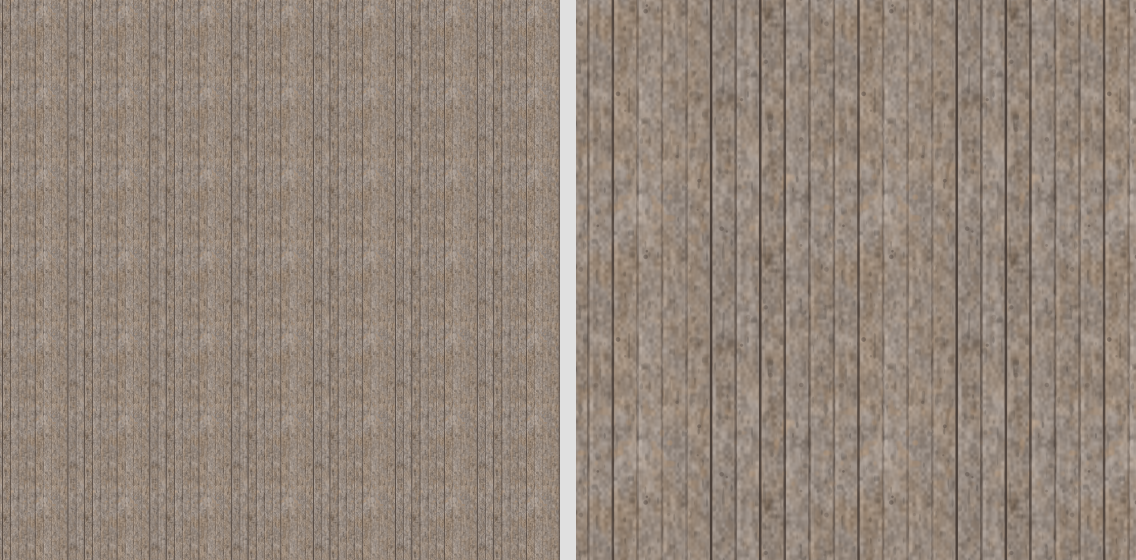
Left: the whole. Right: its middle third, enlarged.
A WebGL 2 fragment shader for this texture:

```glsl
#version 300 es
precision highp float;

#define TILES 6.84
#define PLANKS 10.0
#define SEAM_OFFSET 0.30
#define SEAM_WIDTH 0.10
#define GRAIN_AMOUNT 0.20
#define BLOTCH_AMOUNT 0.13
#define PLANK_AMOUNT 0.022
#define KNOT_SIZE 0.010
#define WARM_WOOD vec3(0.602, 0.530, 0.462)
#define GREY_WOOD vec3(0.587, 0.542, 0.508)
#define SEAM_COLOR vec3(0.28, 0.235, 0.21)
#define OCHRE vec3(0.70, 0.57, 0.44)

uniform vec2 u_resolution;
out vec4 fragColor;

// One value per plank of the tile: seam depth at its left, lightness, greyness
const float SEAM_DEPTH[10] = float[10](0.9, 0.75, 0.45, 0.45, 0.8, 0.3, 0.35, 0.3, 0.95, 0.55);
const float LIGHTNESS[10] = float[10](-0.5, 0.4, -0.4, 0.0, 0.2, 0.5, 0.1, -0.3, -0.2, 0.5);
const float GREYNESS[10] = float[10](0.5, 0.75, 0.5, 0.6, 0.4, 0.75, 0.7, 0.45, 0.6, 0.75);

float hash(vec2 p) {
    return fract(sin(dot(p, vec2(127.1, 311.7))) * 43758.5453);
}

// Value noise over the unit tile that wraps after "cells" lattice steps
float tileNoise(vec2 tile, vec2 cells, float seed) {
    vec2 p = tile * cells;
    vec2 f = fract(p);
    vec2 a = mod(floor(p), cells);
    vec2 b = mod(a + 1.0, cells);
    f = f * f * (3.0 - 2.0 * f);
    float low = mix(hash(a + seed), hash(vec2(b.x, a.y) + seed), f.x);
    float high = mix(hash(vec2(a.x, b.y) + seed), hash(b + seed), f.x);
    return mix(low, high, f.y);
}

// Share of a pixel covered by a line of the given width
float lineCoverage(float d, float width, float pixel) {
    float right = min(d + 0.5 * pixel, 0.5 * width);
    float left = max(d - 0.5 * pixel, -0.5 * width);
    return clamp((right - left) / pixel, 0.0, 1.0);
}

// Small knots and nail heads scattered along one plank
float knots(vec2 local, float plank, float pixel) {
    float mask = 0.0;
    for (float i = 0.0; i < 2.0; i++) {
        float x = mix(0.2, 0.8, hash(vec2(plank, i + 3.0)));
        float y = hash(vec2(plank, i + 17.0));
        vec2 d = vec2((local.x - x) / PLANKS, fract(local.y - y + 0.5) - 0.5);
        float radius = KNOT_SIZE * mix(0.4, 1.0, hash(vec2(i, plank + 29.0)));
        float strength = mix(0.3, 1.0, hash(vec2(plank + 7.0, i)));
        float edge = max(0.6 * pixel, 0.003);
        mask = max(mask, strength * (1.0 - smoothstep(radius - edge, radius + edge, length(d))));
    }
    return mask;
}

void main() {
    vec2 uv = gl_FragCoord.xy / u_resolution;
    vec2 pixel = TILES / u_resolution;

    // Square tile measured from the top left, split into upright planks
    vec2 tile = fract(vec2(uv.x, 1.0 - uv.y) * TILES - vec2(SEAM_OFFSET / PLANKS, 0.0));
    float across = tile.x * PLANKS;
    float plank = min(floor(across), PLANKS - 1.0);
    vec2 local = vec2(across - plank, tile.y);
    int index = int(plank);

    // Streaked grain, shifted along each plank, with fine speckle
    vec2 shifted = vec2(tile.x, fract(tile.y + hash(vec2(plank, 5.0))));
    float grain = 0.45 * tileNoise(shifted, vec2(70.0, 16.0), 11.0)
                + 0.55 * tileNoise(shifted, vec2(80.0, 64.0), 23.0);

    // Weathering in small patches, busiest and palest in one band of the tile
    float blotch = 0.20 * tileNoise(tile, vec2(6.0, 9.0), 37.0)
                 + 0.40 * tileNoise(tile, vec2(20.0, 22.0), 41.0)
                 + 0.40 * tileNoise(tile, vec2(40.0, 34.0), 47.0);
    float band = pow(0.5 + 0.5 * cos(6.28319 * (tile.y - 0.1)), 4.0);

    // Wood colour: warm to grey by plank and by patch
    float tint = 0.5 * tileNoise(tile, vec2(9.0, 8.0), 53.0)
               + 0.5 * tileNoise(shifted, vec2(36.0, 20.0), 59.0);
    float grey = clamp(GREYNESS[index] + 1.8 * (tint - 0.5) + 0.25 * (band - 0.27), 0.0, 1.0);
    vec3 color = mix(WARM_WOOD, GREY_WOOD, grey);
    color += GRAIN_AMOUNT * (grain - 0.5);
    color += BLOTCH_AMOUNT * (1.0 + 0.5 * band) * (blotch - 0.5);
    color += PLANK_AMOUNT * LIGHTNESS[index] + 0.02 * (band - 0.27);

    // Sparse dark cracks and ochre scuffs
    float crack = smoothstep(0.76, 0.95, tileNoise(shifted, vec2(60.0, 24.0), 67.0));
    color *= 1.0 - 0.14 * crack;
    float scuff = smoothstep(0.72, 0.95, tileNoise(tile, vec2(30.0, 24.0), 61.0));
    color = mix(color, OCHRE, scuff * (0.15 + 0.3 * band));

    // Knots
    color = mix(color, SEAM_COLOR, 0.5 * knots(local, plank, pixel.x));

    // Seams: shared by neighbours, shallow ones worn along the length
    float nearest = floor(across + 0.5);
    float depth = SEAM_DEPTH[int(mod(nearest, PLANKS))];
    float wear = mix(1.0, tileNoise(tile, vec2(10.0, 24.0), 83.0) + 0.4, 1.0 - depth);
    float d = across - nearest;
    float pixelAcross = pixel.x * PLANKS;
    color += 0.03 * lineCoverage(d - 0.13, 0.13, pixelAcross);
    color = mix(color, SEAM_COLOR, depth * wear * lineCoverage(d, SEAM_WIDTH, pixelAcross));

    fragColor = vec4(clamp(color, 0.0, 1.0), 1.0);
}
```
